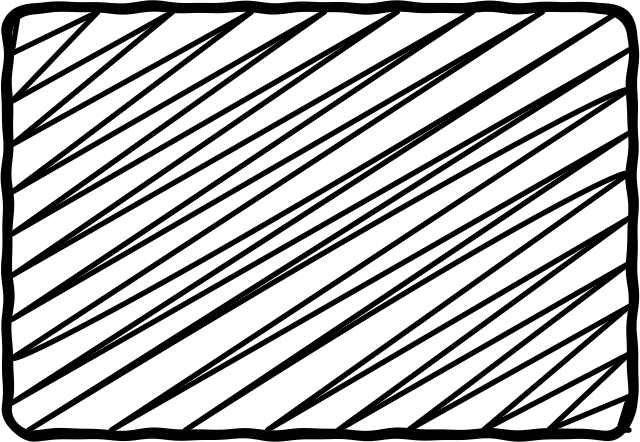
Give the GLSL for this pattern, as a Shadertoy shader.

```glsl
// A hand-drawn rounded frame filled with one continuous zigzag of ink hatching.
// The zigzag bounces between two walks along the border: left edge then bottom,
// and top edge then right. Lengths are in canvas heights, y runs downwards.

const vec3 PAPER = vec3(1.0);
const vec3 INK = vec3(0.005);
const float TURNS = 18.0;        // bounces on each walk
const float CORNER_TURN = 9.0;   // bounce at which a walk rounds its corner
const float HATCH_RADIUS = 0.0061;
const float FRAME_RADIUS = 0.0122;
const float INSET = 0.027;       // where the hatching meets the frame
const float BOW = 0.021;         // bulge of the hooked strokes

// Slow drift that makes the spacing of the bounces uneven.
float drift(float k) {
    return 0.8 * sin(0.55 * k) + 0.25 * sin(2.4 * k);
}

// Bounce i on the walk down the left edge and along the bottom.
vec2 lowerBounce(float i, float width) {
    float k = i - CORNER_TURN;
    if (k < 0.0) return vec2(INSET, 0.121 + 0.1 * i + 0.014 * drift(i));
    float x = width * (0.045 + 0.118 * k + 0.019 * drift(k));
    return vec2(min(x, width - 0.048), 1.0 - INSET);
}

// Bounce i on the walk along the top and down the right edge.
vec2 upperBounce(float i, float width) {
    float k = i - CORNER_TURN;
    if (k < 0.0) return vec2(width * (0.029 + 0.118 * i + 0.01 * drift(i)), INSET);
    float y = 0.113 + 0.097 * k - 0.012 * drift(k);
    return vec2(width - INSET + 0.002, min(y, 1.0 - INSET));
}

// Distance to a stroke from a to b; a positive bow bulges towards the upper
// left and hooks at b, a negative one bulges the other way and hooks at a.
float strokeDistance(vec2 p, vec2 a, vec2 b, float bow) {
    vec2 ab = b - a;
    float t = clamp(dot(p - a, ab) / dot(ab, ab), 0.0, 1.0);
    float s = bow < 0.0 ? 1.0 - t : t;
    vec2 normal = normalize(vec2(ab.y, -ab.x));
    return length(p - a - ab * t - normal * bow * 2.6 * s * sqrt(1.0 - s));
}

float hatchDistance(vec2 p, float width) {
    float d = 1e3;
    for (float i = 0.0; i < TURNS; i++) {
        vec2 low = lowerBounce(i, width);
        // Every other one of the longest strokes is hooked.
        float hooked = mod(i, 2.0) * step(abs(i - CORNER_TURN), 2.0);
        float bow = BOW * hooked * sign(i - CORNER_TURN + 1.0);
        d = min(d, strokeDistance(p, low, upperBounce(i, width), 0.0));
        d = min(d, strokeDistance(p, low, upperBounce(i + 1.0, width), bow));
    }
    return d - HATCH_RADIUS;
}

// Layered sines for an unsteady hand.
vec2 wobble(vec2 p) {
    return 0.0022 * sin(p.yx * 34.0 + vec2(0.7, 2.1))
         + 0.0013 * sin(p.yx * 57.0 + vec2(4.0, 1.0));
}

float roundBoxDistance(vec2 p, vec2 halfSize, float radius) {
    vec2 q = abs(p) - halfSize + radius;
    return length(max(q, 0.0)) + min(max(q.x, q.y), 0.0) - radius;
}

float frameDistance(vec2 p, float width) {
    vec2 center = 0.5 * vec2(width, 1.0);
    float edge = roundBoxDistance(p - center + wobble(p), center - 0.017, 0.062);
    float pressure = 0.0009 * sin(23.0 * p.x + 31.0 * p.y);
    return abs(edge) - FRAME_RADIUS - pressure;
}

void mainImage(out vec4 fragColor, in vec2 fragCoord) {
    float pixel = 1.0 / iResolution.y;
    float width = iResolution.x * pixel;
    vec2 p = vec2(fragCoord.x * pixel, 1.0 - fragCoord.y * pixel);

    // Union of hatching and frame, with a one pixel soft edge.
    float d = min(hatchDistance(p, width), frameDistance(p, width));
    float coverage = clamp(0.5 - d / pixel, 0.0, 1.0);
    fragColor = vec4(mix(PAPER, INK, coverage), 1.0);
}
```
